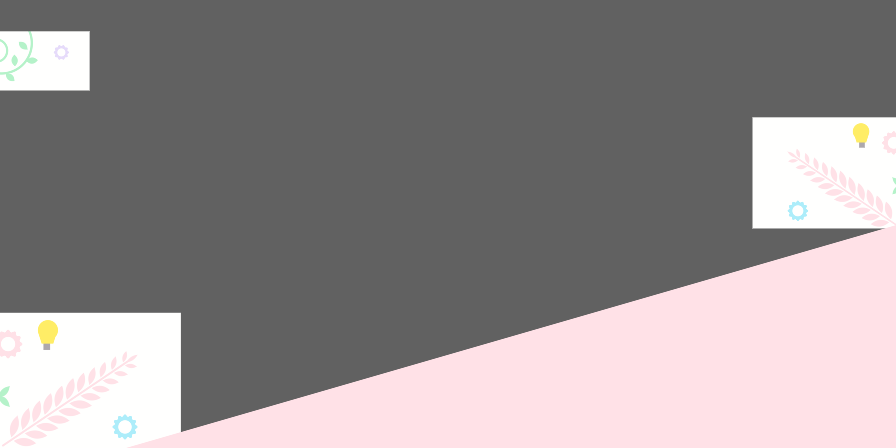
Reproduce this background procedurally as a Shadertoy shader.

```glsl
const vec3 WHITE = vec3(1.0, 1.0, 0.995);
const vec3 PINK = vec3(1.0, 0.882, 0.906);
const vec3 MINT = vec3(0.71, 0.95, 0.79);

// Blend a colour over the base where the distance is negative
vec3 paint(vec3 base, vec3 color, float d, float pixel) {
    return mix(base, color, smoothstep(0.5, -0.5, d / pixel));
}

float box(vec2 p, vec2 low, vec2 high) {
    vec2 d = abs(p - 0.5 * (low + high)) - 0.5 * (high - low);
    return max(d.x, d.y);
}

// Pointed oval centred at the origin, with its long axis at an angle
float leaf(vec2 p, float angle, vec2 size) {
    float c = cos(angle), s = sin(angle);
    p = abs(vec2(c * p.x + s * p.y, c * p.y - s * p.x));
    float t = p.x / size.x;
    return max(p.y - size.y * (1.0 - t * t), p.x - size.x) * 0.8;
}

// Ring with a scalloped outer rim
float gear(vec2 p, float outer, float inner, float teeth) {
    float r = length(p);
    float rim = outer * (0.92 + 0.08 * cos(teeth * atan(p.y, p.x)));
    return max(r - rim, inner - r);
}

float branch(vec2 p) {
    // Frame along the stem, measured from the tip, mirrored across it
    p -= vec2(0.2995, 0.203);
    vec2 axis = vec2(-0.829, -0.559);
    vec2 q = vec2(dot(p, axis), abs(dot(p, vec2(-axis.y, axis.x))));
    float d = max(q.y - 0.0022, abs(q.x - 0.18) - 0.175);
    d = min(d, leaf(q - vec2(0.006, 0.0), 0.0, vec2(0.015, 0.004)));
    for (int i = 0; i < 11; i++) {
        float t = float(i) / 10.0;
        float size = mix(0.013, 0.025, min(t * 2.0, 1.0));
        vec2 center = vec2(0.027 + 0.3 * t - 0.75 * size, 0.003 + 0.72 * size);
        d = min(d, leaf(q - center, -0.7, size * vec2(1.0, 0.36)));
    }
    return d;
}

float vine(vec2 p) {
    p -= vec2(0.003, 0.904);
    float d = abs(length(p) - 0.068) - 0.0026;
    d = min(d, abs(length(p - vec2(-0.012, -0.017)) - 0.025) - 0.0025);
    // Leaves alternate outside and inside the curl
    for (int i = 0; i < 4; i++) {
        float angle = -1.32 + 0.4 * float(i);
        float side = i % 2 == 0 ? 1.0 : -1.0;
        vec2 center = (0.064 + 0.015 * side) * vec2(cos(angle), sin(angle));
        d = min(d, leaf(p - center, angle + 0.6 * side, vec2(0.013, 0.007)));
    }
    return d;
}

// White card with bulb, gears, sprig and branch
vec3 decoratedCard(vec2 p, float pixel) {
    vec3 color = paint(WHITE, PINK, branch(p), pixel);
    color = paint(color, PINK, gear(p - vec2(0.018, 0.232), 0.032, 0.016, 12.0), pixel);
    color = paint(color, vec3(0.68, 0.93, 0.98),
                  gear(p - vec2(0.279, 0.047), 0.028, 0.015, 12.0), pixel);
    vec2 sprig = p - vec2(0.0, 0.115);
    sprig.y = abs(sprig.y);
    color = paint(color, MINT, leaf(sprig - vec2(0.009, 0.01), 0.8, vec2(0.018, 0.007)), pixel);

    // Bulb: grey base, tapered neck and round glass
    vec2 bulb = p - vec2(0.107, 0.263);
    color = paint(color, vec3(0.68, 0.66, 0.68),
                  box(bulb, vec2(-0.010, -0.044), vec2(0.005, -0.025)), pixel);
    float neck = max(abs(bulb.x + 0.001) - 0.020 - 0.32 * (bulb.y + 0.008),
                     abs(bulb.y + 0.018) - 0.012);
    return paint(color, vec3(1.0, 0.93, 0.40), min(length(bulb) - 0.0225, neck), pixel);
}

void mainImage(out vec4 fragColor, in vec2 fragCoord) {
    float pixel = 1.0 / iResolution.y;
    vec2 p = fragCoord * pixel;
    vec3 color = vec3(0.38);

    // Upper left card with vine and small ring
    vec3 vineCard = paint(WHITE, MINT, vine(p), pixel);
    vineCard = paint(vineCard, vec3(0.90, 0.86, 0.98),
                     gear(p - vec2(0.137, 0.883), 0.017, 0.009, 10.0), pixel);
    color = paint(color, vineCard, box(p, vec2(-0.1, 0.798), vec2(0.2, 0.930)), pixel);

    // Lower left card, and its smaller mirrored copy on the right
    color = paint(color, decoratedCard(p, pixel),
                  box(p, vec2(-0.1), vec2(0.4036, 0.302)), pixel);
    vec2 mirrored = vec2(0.107, 0.2526) + (p - vec2(1.922, 0.698)) * vec2(-1.0, 1.0) / 0.82;
    color = paint(color, decoratedCard(mirrored, pixel / 0.82),
                  box(p, vec2(1.6797, 0.490), vec2(2.1, 0.738)), pixel);

    // Pink slope across the lower right
    float slope = (p.y - 0.2894 * (p.x - 0.281)) * 0.9606;
    fragColor = vec4(paint(color, PINK, slope, pixel), 1.0);
}
```
